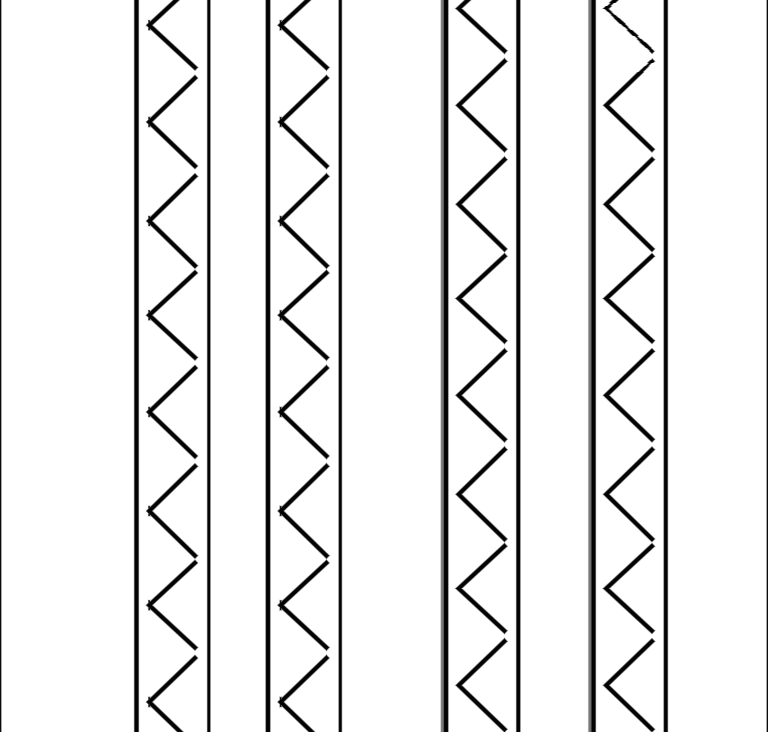
Write a Shadertoy shader that draws this pattern.

```glsl
const vec2 SHEET = vec2(768.0, 732.0);            // design units across the canvas
const vec4 BAND_X = vec4(136.5, 268.0, 446.0, 593.5);
const float BAND_WIDTH = 72.3;
const float HEAVY_RAIL = 4.6;
const float THIN_RAIL = 3.2;
const float RIGHT_RAIL = 4.1;
const float SHADOW_RAIL = 3.2;
const float SHADOW_OFFSET = -3.6;
const float BORDER = 1.3;
const float TIP_OFFSET = 12.7;
const float CHEVRON_RUN = 47.3;
const float STROKE = 4.4;
const float PERIOD = 290.0;                       // three uneven chevrons per period
const vec3 TIP_Y = vec3(122.0, 221.0, 315.2);
const vec3 HALF_RISE = vec3(45.5, 46.2, 43.8);
const float RIGHT_SHIFT = 16.7;
const vec2 BURR = vec2(0.9, 5.0);
const float WORN_DEPTH = 72.0;
const float WEAR_CELL = 3.0;
const float SOFTNESS = 1.0;
const vec3 PAPER = vec3(1.0);
const vec3 INK = vec3(0.01);
const vec3 SHADOW_INK = vec3(0.47);

float hash(float n) {
    return fract(sin(n * 91.37) * 4375.85);
}

float coverage(float dist) {
    float soft = max(SOFTNESS, 0.75 * SHEET.x / iResolution.x);
    return 1.0 - smoothstep(-soft, soft, dist);
}

float rail(float x, float width) {
    return abs(x) - 0.5 * width;
}

// Two mitred arms opening to the right, cut square at the ends
float chevron(vec2 p, float rise, float width) {
    vec2 arm = vec2(CHEVRON_RUN, rise);
    vec2 dir = normalize(arm);
    p.y = abs(p.y);
    float across = abs(p.x * dir.y - p.y * dir.x) - 0.5 * width;
    return max(across, dot(p, dir) - length(arm));
}

float chevronColumn(vec2 p, float width, bool burred) {
    float dist = 1e3;
    for (int i = 0; i < 3; i++) {
        float dy = mod(p.y - TIP_Y[i] + 0.5 * PERIOD, PERIOD) - 0.5 * PERIOD;
        vec2 q = vec2(p.x, dy);
        dist = min(dist, chevron(q, HALF_RISE[i], width));
        if (burred) {
            vec2 b = abs(q) - BURR;
            dist = min(dist, max(b.x, b.y));
        }
    }
    return dist;
}

// Ragged narrowing and nicks along a worn stroke
float wornWidth(float y) {
    float cell = floor(y / WEAR_CELL);
    float nick = step(0.78, hash(cell + 4.0));
    return STROKE - 1.6 * hash(cell) - 2.0 * nick;
}

void mainImage(out vec4 fragColor, in vec2 fragCoord) {
    vec2 p = fragCoord / iResolution.xy * SHEET;
    p.y = SHEET.y - p.y;

    float ink = min(p.x, SHEET.x - p.x) - BORDER;
    float shadow = 1e3;

    for (int i = 0; i < 4; i++) {
        bool rightPair = i > 1;
        float x = p.x - BAND_X[i];

        // Rails
        ink = min(ink, rail(x, HEAVY_RAIL));
        ink = min(ink, rail(x - BAND_WIDTH, rightPair ? RIGHT_RAIL : THIN_RAIL));
        if (rightPair) shadow = min(shadow, rail(x - SHADOW_OFFSET, SHADOW_RAIL));

        // Chevrons, worn at the top of the last band
        bool worn = i == 3 && p.y < WORN_DEPTH;
        float width = worn ? wornWidth(p.y) : STROKE;
        float y = p.y + (rightPair ? RIGHT_SHIFT : 0.0);
        ink = min(ink, chevronColumn(vec2(x - TIP_OFFSET, y), width, !rightPair));
    }

    vec3 color = mix(PAPER, SHADOW_INK, coverage(shadow));
    color = mix(color, INK, coverage(ink));
    fragColor = vec4(color, 1.0);
}
```
